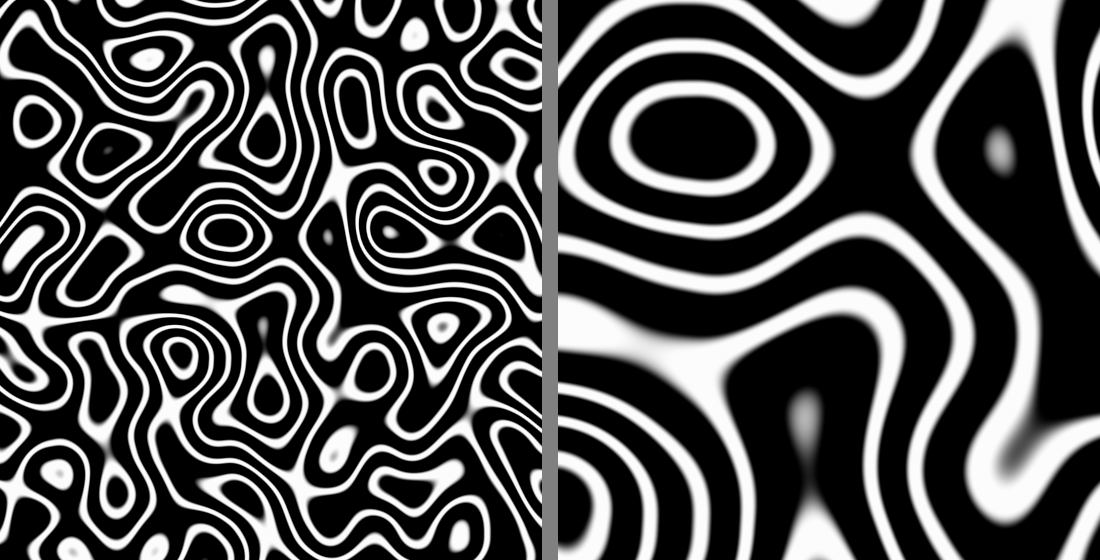
Left: the whole. Right: its middle third, enlarged.
Reproduce this pattern procedurally as a WebGL 2 fragment shader.

```glsl
#version 300 es
precision highp float;

// Draws winding white contour bands on black, like a height map.
// A single octave of gradient noise is the height; a sine of the height
// repeats the bands, which widen and soften where the terrain is flat.

uniform vec2 u_resolution;
out vec4 fragColor;

const float TAU = 6.2831853;
const vec3 GROUND_COLOR = vec3(0.0);
const vec3 BAND_COLOR = vec3(0.99);

const float CELLS_PER_HEIGHT = 6.5;
const float BANDS_PER_UNIT = 4.7;
const float BAND_LEVEL = 0.55;
const float BAND_SOFTNESS = 0.36;

// Pseudo-random value in 0..1 for a lattice point
float hash(vec2 p) {
    return fract(sin(dot(p, vec2(127.1, 311.7))) * 43758.5453);
}

// Unit gradient with a random direction
vec2 randomDirection(vec2 corner) {
    float angle = TAU * hash(corner);
    return vec2(cos(angle), sin(angle));
}

// Slope contribution of one lattice corner
float cornerSlope(vec2 cell, vec2 local, vec2 offset) {
    return dot(randomDirection(cell + offset), local - offset);
}

// Gradient noise, roughly -0.7..0.7
float gradientNoise(vec2 p) {
    vec2 cell = floor(p);
    vec2 local = fract(p);
    vec2 blend = local * local * local * (local * (local * 6.0 - 15.0) + 10.0);
    float bottom = mix(cornerSlope(cell, local, vec2(0.0, 0.0)),
                       cornerSlope(cell, local, vec2(1.0, 0.0)), blend.x);
    float top = mix(cornerSlope(cell, local, vec2(0.0, 1.0)),
                    cornerSlope(cell, local, vec2(1.0, 1.0)), blend.x);
    return mix(bottom, top, blend.y);
}

// Coverage of the repeated contour bands at a given height
float contourBands(float height, float frequency, float level, float softness) {
    float wave = sin(TAU * frequency * height);
    float edge = max(softness, 0.7 * fwidth(wave));
    return smoothstep(level - edge, level + edge, wave);
}

void main() {
    vec2 uv = gl_FragCoord.xy / u_resolution.y;
    float height = gradientNoise(uv * CELLS_PER_HEIGHT + vec2(13.4, 7.7));
    float band = contourBands(height, BANDS_PER_UNIT, BAND_LEVEL, BAND_SOFTNESS);
    fragColor = vec4(mix(GROUND_COLOR, BAND_COLOR, band), 1.0);
}
```
